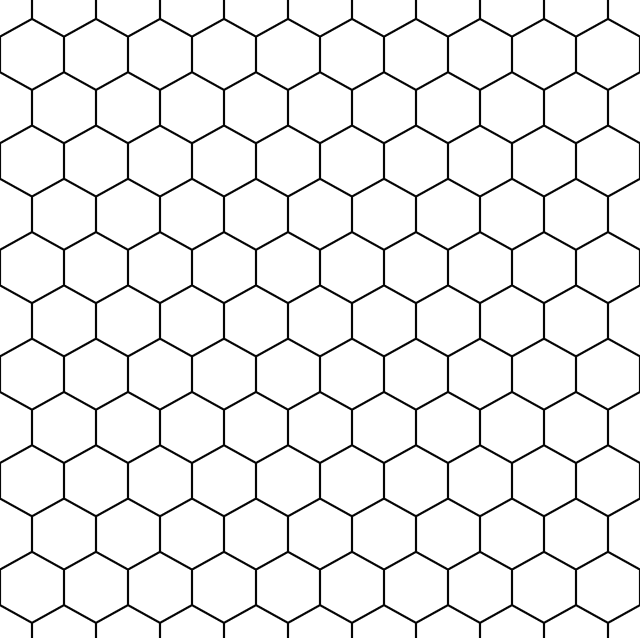
Reproduce this pattern procedurally as a Shadertoy shader.

```glsl
const vec3 PAPER = vec3(1.0);
const vec3 INK = vec3(0.02);
const float COLUMNS = 10.0;
const float ROW_PITCH = 0.08327;   // in canvas widths
const float LINE_WIDTH = 0.0034;
const vec2 CELL_CENTRE = vec2(0.5, 0.4955);

// Distance to the border of a pointy-top hexagon, positive inside
float hexagonInset(vec2 p, float width, float pitch) {
    p = abs(p);
    vec2 slantNormal = normalize(vec2(pitch / 3.0, width * 0.5));
    float side = width * 0.5 - p.x;
    float slant = dot(vec2(0.0, pitch * 2.0 / 3.0) - p, slantNormal);
    return min(side, slant);
}

// Offset from the nearest centre of a rectangular lattice
vec2 repeatCentred(vec2 p, vec2 period) {
    return p - period * round(p / period);
}

// Two interleaved lattices cover the staggered rows
float honeycombInset(vec2 p, float width, float pitch) {
    vec2 period = vec2(width, 2.0 * pitch);
    float evenRows = hexagonInset(repeatCentred(p, period), width, pitch);
    float oddRows = hexagonInset(repeatCentred(p - 0.5 * period, period), width, pitch);
    return max(evenRows, oddRows);
}

// Antialiased coverage of a stroke centred on distance zero
float strokeCoverage(float dist, float width, float pixel) {
    return clamp((0.5 * width - abs(dist)) / pixel + 0.5, 0.0, 1.0);
}

void mainImage(out vec4 fragColor, in vec2 fragCoord) {
    float pixel = 1.0 / iResolution.x;
    vec2 p = fragCoord * pixel - CELL_CENTRE;

    float inset = honeycombInset(p, 1.0 / COLUMNS, ROW_PITCH);
    float line = strokeCoverage(inset, LINE_WIDTH, pixel);

    fragColor = vec4(mix(PAPER, INK, line), 1.0);
}
```
